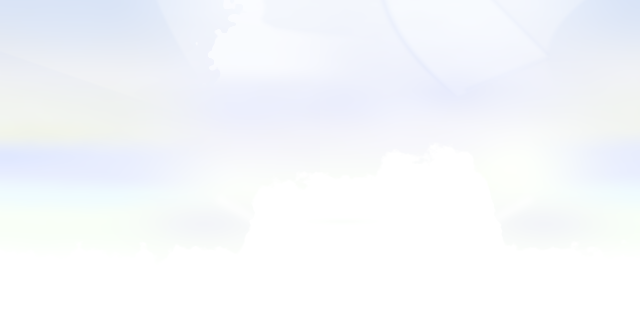
Write a Shadertoy shader that draws this background.

```glsl
float hash(vec2 p) {
    p = fract(p * vec2(0.1031, 0.1137));
    p += dot(p, p.yx + 33.33);
    return fract((p.x + p.y) * p.x * 7.13);
}

float noise(vec2 p) {
    vec2 cell = floor(p), f = fract(p);
    f = f * f * (3.0 - 2.0 * f);
    return mix(mix(hash(cell), hash(cell + vec2(1, 0)), f.x),
               mix(hash(cell + vec2(0, 1)), hash(cell + vec2(1, 1)), f.x), f.y);
}

float fbm(vec2 p) {
    float sum = 0.0, weight = 0.5;
    for (int i = 0; i < 4; i++) {
        sum += weight * noise(p);
        p = p * 2.03 + 7.1;
        weight *= 0.5;
    }
    return sum;
}

float glow(vec2 p, vec2 center, vec2 radius) {
    vec2 q = (p - center) / radius;
    return exp(-dot(q, q));
}

float segment(vec2 p, vec2 a, vec2 b) {
    vec2 ab = b - a;
    return length(p - a - ab * clamp(dot(p - a, ab) / dot(ab, ab), 0.0, 1.0));
}

// Signed distance to the line through a and b, positive on its left
float side(vec2 p, vec2 a, vec2 b) {
    vec2 d = normalize(b - a);
    return d.x * (p.y - a.y) - d.y * (p.x - a.x);
}

vec3 outerSky(float y) {
    vec3 c = mix(vec3(1.0), vec3(0.975, 1.0, 0.97), smoothstep(0.17, 0.28, y));
    c = mix(c, vec3(0.94, 0.985, 0.995), smoothstep(0.32, 0.40, y));
    c = mix(c, vec3(0.91, 0.93, 0.995), smoothstep(0.39, 0.47, y));
    c = mix(c, vec3(0.95, 0.96, 0.945), smoothstep(0.51, 0.60, y));
    c = mix(c, vec3(0.945, 0.95, 0.96), smoothstep(0.64, 0.78, y));
    return mix(c, vec3(0.875, 0.91, 0.97), smoothstep(0.76, 1.02, y));
}

vec3 innerSky(float y) {
    vec3 c = mix(vec3(0.985, 0.995, 0.98), vec3(0.965, 0.965, 0.985), smoothstep(0.42, 0.58, y));
    c = mix(c, vec3(0.94, 0.95, 0.99), smoothstep(0.56, 0.72, y));
    return mix(c, vec3(0.955, 0.967, 0.99), smoothstep(0.75, 1.0, y));
}

void mainImage(out vec4 fragColor, in vec2 fragCoord) {
    vec2 p = fragCoord / iResolution.y;
    p.x += 1.0 - 0.5 * iResolution.x / iResolution.y;
    float soft = 1.5 / iResolution.y;
    float mist = fbm(p * vec2(4.0, 9.0));

    // Sky, tinted more strongly toward both sides
    float fromMiddle = abs(p.x - 1.17);
    float outer = smoothstep(0.40, 0.85, fromMiddle);
    float wavyY = p.y + (mist - 0.47) * 0.05 + 0.03 * (p.x - 0.2) * step(p.x, 1.0);
    vec3 color = mix(innerSky(wavyY), outerSky(wavyY), outer);
    color += (mist - 0.47) * 0.018 * smoothstep(0.2, 0.5, p.y);

    // Large curved veils on the left and right
    float leftRim = 0.49 + 0.42 * (1.0 - p.y) + 0.5 * (1.0 - p.y) * (1.0 - p.y);
    float leftVeil = smoothstep(0.008, -0.008, p.x - leftRim) * smoothstep(0.72, 0.9, p.y);
    color -= vec3(0.025, 0.018, 0.006) * leftVeil;
    float slope = side(p, vec2(0.0, 0.84), vec2(0.55, 0.65));
    color -= vec3(0.014, 0.011, 0.002) * smoothstep(0.004, -0.004, slope)
           * smoothstep(-0.16, 0.0, slope) * smoothstep(0.65, 0.2, p.x);
    float rightVeil = smoothstep(-0.012, 0.012, p.x - 1.71 - 0.9 * (p.y - 0.82) * (p.y - 0.82) * 4.0);
    color -= vec3(0.025, 0.018, 0.004) * rightVeil * smoothstep(0.7, 0.95, p.y);

    // Lavender folds and warm and blue bands
    color -= vec3(0.022, 0.019, 0.0) * glow(p, vec2(0.76, 0.64), vec2(0.20, 0.08));
    color -= vec3(0.022, 0.019, 0.0) * glow(p, vec2(1.08, 0.66), vec2(0.14, 0.07));
    color -= vec3(0.028, 0.024, 0.002) * glow(p, vec2(1.41, 0.71), vec2(0.13, 0.06));
    color -= vec3(0.0, 0.0, 0.035) * glow(p, vec2(0.08, 0.58), vec2(0.25, 0.035));
    color -= vec3(0.035, 0.024, 0.0) * glow(p, vec2(0.0, 0.51), vec2(0.22, 0.04));
    color += vec3(0.02, 0.025, 0.0) * glow(p, vec2(1.65, 0.52), vec2(0.18, 0.10));

    // Pale tilted panel with a rounded right corner
    float panel = min(side(p, vec2(1.72, 0.82), vec2(1.54, 1.0)),
                      side(p, vec2(1.46, 0.71), vec2(1.72, 0.82)));
    float curveX = 1.20 + 0.28 * (1.0 - p.y) + 1.6 * (1.0 - p.y) * (1.0 - p.y);
    panel = min(panel, p.x - curveX);
    color += vec3(0.012, 0.011, 0.004) * smoothstep(-0.004, 0.006, panel);
    float fold = exp(-pow((p.x - curveX) / 0.012, 2.0)) * smoothstep(0.68, 0.8, p.y);
    float rim = min(segment(p, vec2(1.54, 1.0), vec2(1.71, 0.83)),
                    segment(p, vec2(1.71, 0.82), vec2(1.46, 0.72)));
    color -= vec3(0.028, 0.022, 0.004) * (fold + 0.55 * exp(-pow(rim / 0.008, 2.0)));

    // Broken white patch near the upper left
    float chips = noise(p * vec2(44.0, 52.0)) - 0.5;
    float patchLeft = p.x - 0.66 - 0.07 * smoothstep(0.86, 0.96, p.y) + chips * 0.10;
    float patchRight = mix(0.84, 0.815, smoothstep(0.88, 0.92, p.y)) - p.x + chips * 0.02;
    float patchMask = smoothstep(-soft, soft, patchLeft) * smoothstep(0.72, 0.80, p.y)
                    * smoothstep(-0.02 - 0.35 * smoothstep(0.93, 0.87, p.y), 0.005, patchRight);
    color = mix(color, vec3(0.985, 0.99, 1.0), 0.8 * patchMask);

    // Ragged white cloud bank rising in the middle
    float ragged = fbm(p * vec2(20.0, 24.0)) - 0.47;
    float bank = smoothstep(0.43, 0.34, fromMiddle + ragged * 0.08);
    float top = mix(0.21, 0.435, bank);
    top += 0.075 * smoothstep(1.16, 1.22, p.x) * smoothstep(1.54, 1.45, p.x);
    top += 0.03 * glow(p, vec2(1.40, p.y), vec2(0.05, 1.0))
         + 0.04 * glow(p, vec2(1.10, p.y), vec2(0.05, 1.0));
    float edge = top + ragged * 0.13 - p.y;

    // Mirrored lavender wings beside the bank
    float wing = glow(vec2(fromMiddle, p.y), vec2(0.53, 0.30), vec2(0.17, 0.06));
    color = mix(color, vec3(0.945, 0.95, 0.975), 0.75 * wing);
    float wingRim = segment(vec2(fromMiddle, p.y), vec2(0.48, 0.375), vec2(0.30, 0.27));
    color = mix(color, vec3(1.0), 0.6 * exp(-pow(wingRim / 0.018, 2.0)));
    color = mix(color, vec3(1.0), smoothstep(-0.006 - soft, 0.006 + soft, edge));

    // Faint green streak inside the cloud
    color -= vec3(0.012, 0.003, 0.015) * glow(p, vec2(1.07, 0.308), vec2(0.08, 0.008));
    fragColor = vec4(clamp(color, 0.0, 1.0), 1.0);
}
```
